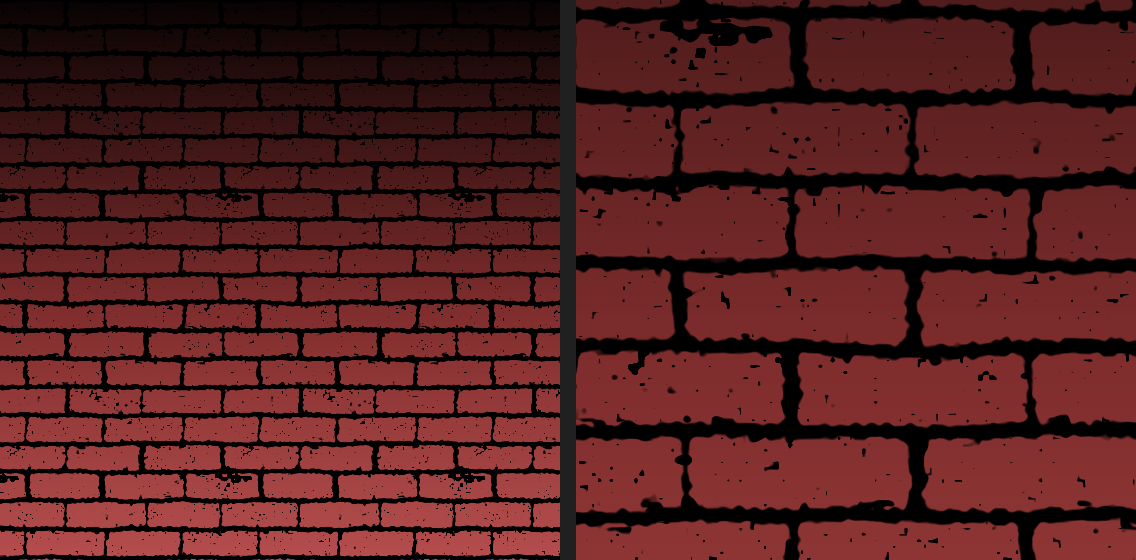
Left: the whole. Right: its middle third, enlarged.
Write a three.js fragment shader that draws this texture.

```glsl
varying vec2 vUv;

const vec3 BRICK_LOW = vec3(0.71, 0.305, 0.305);
const vec3 BRICK_MID = vec3(0.50, 0.175, 0.175);
const vec3 BRICK_TOP = vec3(0.03, 0.008, 0.008);
const vec3 MORTAR = vec3(0.004, 0.0, 0.0);
const float MID_HEIGHT = 0.45;

const float COLUMNS = 7.2;
const float ROWS = 19.51;
const float ROW_SQUEEZE = 0.57;        // rows get slightly shorter upwards
const float BASE_LINE = 0.004;
const vec2 TILE = vec2(3.0, 10.0);     // bricks before the wear repeats
const vec2 BRICK_SIZE = vec2(0.1389, 0.0498);
const float EVEN_SHIFT = 0.35;
const float ODD_SHIFT = 0.85;

const float BED_HALF = 0.0041;
const float JOINT_THIN = 0.0021;
const float JOINT_THICK = 0.0052;
const float JOINT_JITTER = 0.07;
const float JOINT_TILT = 0.04;
const float CORNER = 0.005;
const float ROUGHNESS = 0.0032;
const float CHIP_DEPTH = 0.0045;
const float SOFT = 0.0009;

const float WORN_ROW = 8.0;
const vec2 STAIN_CENTER = vec2(2.95, 2.79);
const vec2 STAIN_RADIUS = vec2(0.38, 0.21);

float hash(vec2 p) {
  return fract(sin(dot(p, vec2(127.1, 311.7))) * 43758.5);
}

// Value noise that wraps at the tile; freq is cells per brick
float noise(vec2 p, vec2 freq, float seed) {
  vec2 period = TILE * freq;
  vec2 cell = floor(p * freq);
  vec2 f = fract(p * freq);
  f = f * f * (3.0 - 2.0 * f);
  vec2 a = mod(cell, period) + seed;
  vec2 b = mod(cell + 1.0, period) + seed;
  return mix(mix(hash(a), hash(vec2(b.x, a.y)), f.x),
             mix(hash(vec2(a.x, b.y)), hash(b), f.x), f.y);
}

vec3 brickColor(float height) {
  vec3 lower = mix(BRICK_LOW, BRICK_MID, clamp(height / MID_HEIGHT, 0.0, 1.0));
  float rise = clamp((height - MID_HEIGHT) / (1.0 - MID_HEIGHT), 0.0, 1.0);
  return mix(lower, BRICK_TOP, rise);
}

void main() {
  float h = vUv.y - BASE_LINE;
  vec2 wall = vec2(vUv.x * COLUMNS, h * (ROWS + ROW_SQUEEZE * h));

  // Wavy courses
  vec2 p = wall;
  p.y += 0.09 * (noise(wall, vec2(3.0, 1.0), 11.0) - 0.5);
  float row = floor(p.y);
  float rowY = fract(p.y);
  float tileRow = mod(row, TILE.y);

  // Nearest upright joint, with its own place, lean and width
  float x = p.x - mix(EVEN_SHIFT, ODD_SHIFT, mod(row, 2.0));
  float joint = floor(x + 0.5);
  vec2 jointId = vec2(mod(joint, TILE.x), tileRow);
  float side = x - joint - JOINT_JITTER * (hash(jointId + 3.0) - 0.5);
  side -= JOINT_TILT * (hash(jointId + 17.0) - 0.5) * (rowY - 0.5);
  side += 0.025 * (noise(wall, vec2(8.0, 4.0), 23.0) - 0.5);
  float thickness = hash(jointId + 29.0);
  float jointHalf = mix(JOINT_THIN, JOINT_THICK, thickness * thickness);

  // Rounded brick outline, roughened and chipped
  vec2 inset = vec2(abs(side) * BRICK_SIZE.x - jointHalf,
                    min(rowY, 1.0 - rowY) * BRICK_SIZE.y - BED_HALF);
  float edge = CORNER - length(max(CORNER - inset, 0.0));
  float grain = noise(wall, vec2(30.0, 11.0), 37.0);
  edge += ROUGHNESS * (grain - 0.5);
  edge -= CHIP_DEPTH * smoothstep(0.72, 1.0, noise(wall, vec2(16.0, 6.0), 41.0));
  float face = smoothstep(-SOFT, SOFT, edge);

  // Pits gather in patches near the top of worn bricks
  float brick = joint - step(side, 0.0);
  float wear = pow(hash(vec2(mod(brick, TILE.x), tileRow) + 53.0), 3.0);
  wear = max(wear, 0.85 * (1.0 - step(0.5, abs(tileRow - WORN_ROW))));
  float patches = smoothstep(0.4, 0.8, noise(wall, vec2(6.0, 2.0), 61.0));
  patches *= mix(0.25, 1.0, smoothstep(0.2, 0.8, rowY));
  float specks = noise(wall, vec2(38.0, 14.0), 71.0);
  float pitLevel = mix(0.95, 0.68, wear * patches);
  face *= 1.0 - smoothstep(pitLevel - 0.03, pitLevel + 0.03, specks);

  // Ragged stain, once in each tile
  vec2 fromStain = mod(wall - STAIN_CENTER + 0.5 * TILE, TILE) - 0.5 * TILE;
  float stain = 1.0 - length(fromStain / STAIN_RADIUS);
  stain += 1.3 * (noise(wall, vec2(18.0, 12.0), 83.0) - 0.7);
  face *= 1.0 - smoothstep(0.12, 0.22, stain);

  gl_FragColor = vec4(mix(MORTAR, brickColor(vUv.y), face), 1.0);
}
```
